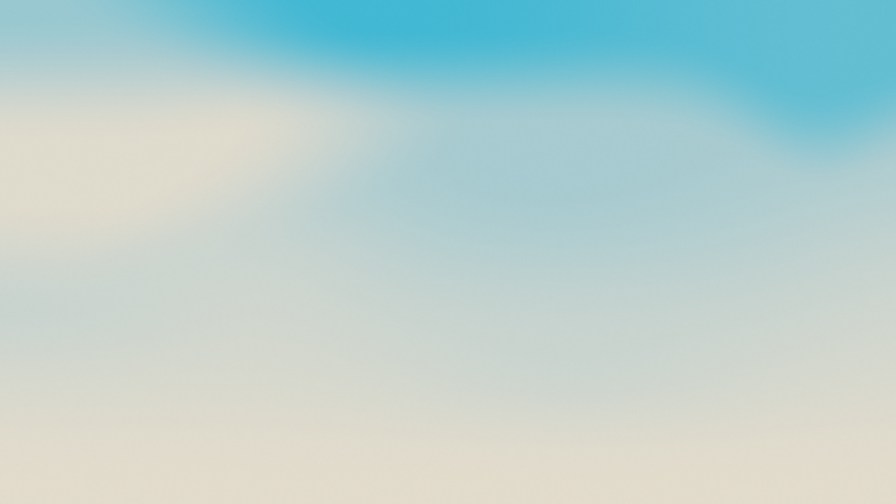
This background is drawn by a Shadertoy shader. Its source:

```glsl
const vec3 SKY_BLUE = vec3(0.25, 0.72, 0.83);
const vec3 PALE_BLUE = vec3(0.66, 0.795, 0.815);
const vec3 MIST = vec3(0.79, 0.83, 0.81);
const vec3 CREAM = vec3(0.885, 0.86, 0.80);
const float GRAIN_ROWS = 288.0;
const float GRAIN_STRENGTH = 0.005;

// Sine-free hash in 0..1
float hash(vec2 cell) {
    vec3 q = fract(vec3(cell.xyx) * 0.1031);
    q += dot(q, q.yzx + 33.33);
    return fract((q.x + q.y) * q.z);
}

// Soft elliptical spot, 1 at its centre
float glow(vec2 p, vec2 center, vec2 radius) {
    vec2 d = (p - center) / radius;
    return exp(-dot(d, d));
}

// Falls smoothly from 1 to 0 between two values
float fadeOut(float start, float end, float v) {
    return 1.0 - smoothstep(start, end, v);
}

// Haze that warms toward the ground, varied by broad warm and cool spots
float hazeWarmth(vec2 p) {
    float warmth = mix(0.885, 0.66, smoothstep(0.03, 0.75, p.y));
    warmth -= 0.025 * glow(p, vec2(0.60, 0.60), vec2(0.22, 0.13));
    warmth -= 0.035 * glow(p, vec2(0.64, 0.24), vec2(0.20, 0.10));
    warmth += 0.065 * glow(p, vec2(0.29, 0.52), vec2(0.16, 0.19));
    return warmth + 0.05 * glow(p, vec2(1.05, 0.50), vec2(0.20, 0.20));
}

// Cream cloud on the left, narrowing downward
float cloudMask(vec2 p) {
    float rim = mix(0.20, 0.41, smoothstep(0.45, 0.75, p.y));
    return fadeOut(rim - 0.16, rim + 0.12, p.x) * smoothstep(0.32, 0.60, p.y);
}

// Upper sky, with a softer left side and a lower edge sagging near the right
float skyMask(vec2 p) {
    float rim = mix(0.848, 0.80, smoothstep(0.65, 1.0, p.x));
    float sag = (p.x - 0.91) / 0.095;
    rim -= 0.082 * exp(-sag * sag);
    float softness = mix(0.13, 0.10, smoothstep(0.1, 0.4, p.x));
    return smoothstep(rim - softness, rim + softness, p.y);
}

// Deepest just left of the middle, paler toward both sides
float skyWarmth(vec2 p) {
    float diagonal = p.x - 0.8 * (1.0 - p.y);
    float warmth = mix(0.60, 0.26, smoothstep(0.05, 0.36, diagonal));
    return warmth + 0.13 * smoothstep(0.45, 0.95, p.x);
}

// Continuous ramp from blue through mist to cream
vec3 ramp(float warmth) {
    vec3 color = mix(SKY_BLUE, PALE_BLUE, clamp((warmth - 0.25) / 0.41, 0.0, 1.0));
    color = mix(color, MIST, clamp((warmth - 0.66) / 0.13, 0.0, 1.0));
    return mix(color, CREAM, clamp((warmth - 0.79) / 0.095, 0.0, 1.0));
}

void mainImage(out vec4 fragColor, in vec2 fragCoord) {
    vec2 uv = fragCoord / iResolution.xy;

    // Layer the warmth from haze to cloud to sky
    float warmth = hazeWarmth(uv);
    warmth = mix(warmth, 0.872, cloudMask(uv));
    warmth = mix(warmth, skyWarmth(uv), skyMask(uv));

    // Faint grain hides banding
    vec2 cell = floor(fragCoord / iResolution.y * GRAIN_ROWS);
    float grain = (hash(cell) - 0.5) * GRAIN_STRENGTH;
    fragColor = vec4(ramp(warmth) + grain, 1.0);
}
```
